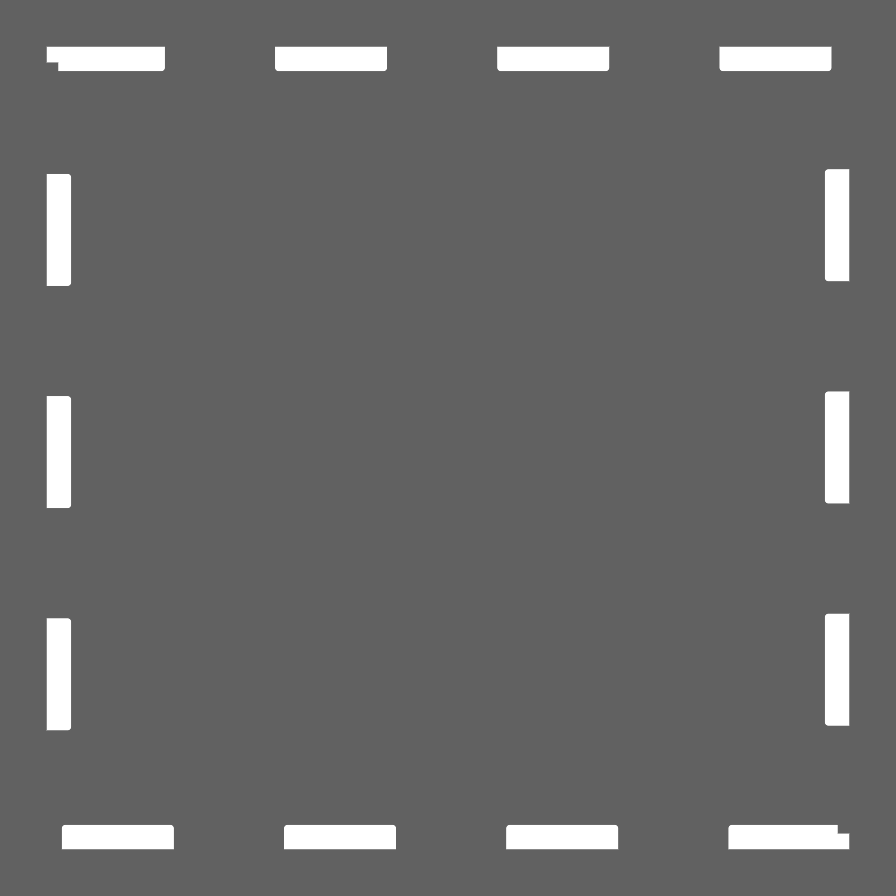
Give the GLSL for this pattern, as a Shadertoy shader.

```glsl
// A square frame of white dashes, like stitching, on a flat grey ground.

const vec3 GROUND = vec3(0.38);
const vec3 DASH = vec3(1.0);

const float INSET = 0.0521;      // outer side of the frame, from the canvas edge
const float INNER = 0.0794;      // inner side of the frame
const float STEP = 0.248;        // distance between dash centres
const float HALF_DASH = 0.0625;
const float ROUNDING = 0.004;

float boxDistance(vec2 p, vec2 center, vec2 halfSize, float radius) {
    vec2 d = abs(p - center) - halfSize + radius;
    return length(max(d, 0.0)) + min(max(d.x, d.y), 0.0) - radius;
}

// Box given by two opposite corners
float spanDistance(vec2 p, vec2 low, vec2 high) {
    return boxDistance(p, 0.5 * (low + high), 0.5 * (high - low), 0.0);
}

// q.x runs along a side, q.y is the depth from the canvas edge
float dashRow(vec2 q, float first, float count) {
    float index = clamp(floor((q.x - first) / STEP + 0.5), 0.0, count - 1.0);
    vec2 center = vec2(first + index * STEP, 0.5 * INNER);
    return boxDistance(q, center, vec2(HALF_DASH, 0.5 * INNER), ROUNDING);
}

// Cuts a notch at the row's end and fills the frame's outer corner
float cornerJoin(float d, vec2 q) {
    float joinWidth = 0.0651;
    float joinDepth = 0.0697;
    float notch = spanDistance(q, vec2(0.0, joinDepth), vec2(joinWidth, 0.092));
    float tip = spanDistance(q, vec2(0.0), vec2(joinWidth + 0.004, joinDepth));
    return min(max(d, -notch), tip);
}

void mainImage(out vec4 fragColor, in vec2 fragCoord) {
    vec2 uv = fragCoord / iResolution.xy;
    float pixel = 1.0 / min(iResolution.x, iResolution.y);

    // Four dashed sides
    float top = dashRow(vec2(uv.x, 1.0 - uv.y), 0.1215, 4.0);
    float bottom = dashRow(uv, 0.1315, 4.0);
    float left = dashRow(uv.yx, 0.2474, 3.0);
    float right = dashRow(vec2(uv.y, 1.0 - uv.x), 0.2526, 3.0);
    float d = min(min(top, bottom), min(left, right));

    // Joins at the top left and bottom right
    d = cornerJoin(d, vec2(uv.x, 1.0 - uv.y));
    d = cornerJoin(d, vec2(1.0 - uv.x, uv.y));

    // Trim to the outer square
    d = max(d, boxDistance(uv, vec2(0.5), vec2(0.5 - INSET), 0.0));

    float coverage = 1.0 - smoothstep(-0.5 * pixel, 0.5 * pixel, d);
    fragColor = vec4(mix(GROUND, DASH, coverage), 1.0);
}
```
